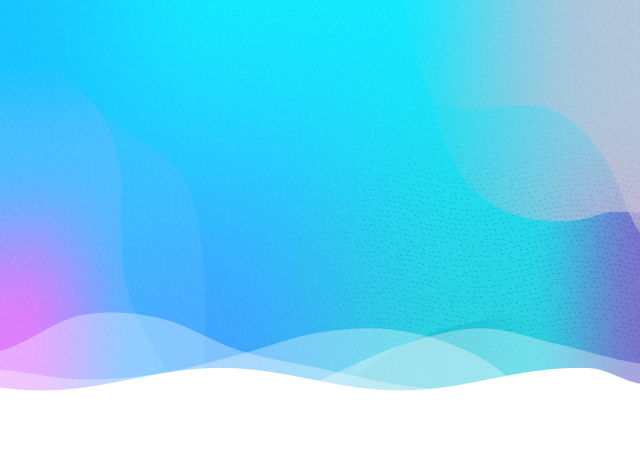
This background is drawn by a WebGL 2 fragment shader. Its source:

```glsl
#version 300 es
precision highp float;
// Abstract wave background: a cyan, blue and teal gradient with a pink glow at
// the left and a violet one at the right, under translucent curved sheets and
// a white wave. Each sheet edge is a smooth spline through nine even knots.

#define WAVE_ALPHA 0.33
#define CREST_X 0.345
#define WAVE_PERIOD 0.56
#define WAVE_LEVEL 0.1685
#define WAVE_HEIGHT 0.0247
#define DIMPLE_CELLS 125.0
#define DIMPLE_DEPTH 0.075
#define GRAIN 0.018

uniform vec2 u_resolution;
out vec4 outColor;

const vec3 CYAN   = vec3(0.08, 0.91, 1.00);
const vec3 AZURE  = vec3(0.10, 0.74, 1.00);
const vec3 BLUE   = vec3(0.25, 0.64, 1.00);
const vec3 TEAL   = vec3(0.17, 0.82, 0.88);
const vec3 PALE   = vec3(0.38, 0.74, 1.00);
const vec3 PINK   = vec3(0.86, 0.50, 0.98);
const vec3 VIOLET = vec3(0.49, 0.45, 0.80);
const vec3 MIST   = vec3(0.75, 0.75, 0.85);
const vec3 SHADE  = vec3(0.10, 0.66, 0.78);

// Edge heights along x, or edge positions along y, in canvas fractions
const float[9] LEFT_INNER  = float[9](.33, .29, .234, .197, .189, .188, .158, .08, .03);
const float[9] LEFT_OUTER  = float[9](.306, .313, .32, .32, .311, .279, .163, .075, .03);
const float[9] RIGHT_UPPER = float[9](.908, .793, .76, .764, .769, .76, .72, .632, .491);
const float[9] RIGHT_LOWER = float[9](1., .771, .619, .555, .526, .515, .518, .535, .533);
const float[9] WAVE_LEFT   = float[9](.231, .308, .302, .231, .192, .156, .139, .139, .139);
const float[9] WAVE_MIDDLE = float[9](.189, .168, .181, .223, .271, .275, .216, .084, 0.);
const float[9] WAVE_RIGHT  = float[9](0., 0., .05, .1, .167, .242, .28, .244, .203);
const float[9] WAVE_SHADE  = float[9](0., 0., 0., .02, .117, .24, .297, .31, .311);

float hash(vec2 p) {
  return fract(sin(dot(p, vec2(127.1, 311.7))) * 43758.5453);
}

// Falls from 1 at lo to 0 at hi
float fall(float lo, float hi, float v) {
  return 1.0 - smoothstep(lo, hi, v);
}

// Catmull-Rom spline through evenly spaced knots, t in 0..1
float spline(float[9] k, float t) {
  float s = clamp(t, 0.0, 1.0) * 8.0;
  int i = min(int(s), 7);
  float f = s - float(i);
  float a = k[max(i - 1, 0)], b = k[i], c = k[i + 1], d = k[min(i + 2, 8)];
  return b + 0.5 * f * (c - a + f * (2.0 * a - 5.0 * b + 4.0 * c - d
       + f * (3.0 * (b - c) + d - a)));
}

// Antialiased coverage of the side where d is positive
float cover(float d) {
  return clamp(d / max(fwidth(d), 1e-5) + 0.5, 0.0, 1.0);
}

// Small slanted dimples, jittered inside a gently bent grid
float dimples(vec2 p) {
  p += 0.012 * vec2(sin(p.y * 17.0 + p.x * 5.0), sin(p.x * 19.0));
  vec2 g = p * DIMPLE_CELLS;
  g.x += 0.5 * mod(floor(g.y), 2.0);
  vec2 cell = floor(g);
  vec2 q = fract(g) - 0.5;
  q -= 0.4 * (vec2(hash(cell), hash(cell + 37.0)) - 0.5);
  float d = length(vec2(q.x + 0.5 * q.y, 1.6 * q.y));
  return fall(0.1, 0.42, d) * step(0.25, hash(cell + 71.0));
}

void main() {
  vec2 uv = gl_FragCoord.xy / u_resolution;
  vec2 p = vec2(uv.x, uv.y * u_resolution.y / u_resolution.x);
  float x = uv.x, y = uv.y;

  // Base gradient and violet right side
  vec3 col = mix(BLUE, TEAL, smoothstep(0.3, 0.72, x));
  col = mix(col, CYAN, smoothstep(0.2, 1.05, y));
  col = mix(col, AZURE, 0.8 * fall(0.0, 0.36, x) * smoothstep(0.3, 0.7, y));
  col = mix(col, VIOLET, smoothstep(0.82, 1.02, x) * fall(0.5, 0.75, y));

  // Left sheets and pink glow
  float inner = cover(spline(LEFT_INNER, y) - x);
  float outer = cover(spline(LEFT_OUTER, y) - x);
  float leftFade = fall(0.66, 0.88, y);
  col = mix(col, PALE, 0.3 * outer * leftFade);
  col = mix(col, PALE, 0.5 * inner * leftFade);
  col = mix(col, PINK, inner * fall(0.28, 0.68, y) * fall(0.03, 0.23, x));

  // Misty right sheets
  float t = (x - 0.625) / 0.375;
  float lower = cover(y - spline(RIGHT_LOWER, t));
  float upper = cover(y - spline(RIGHT_UPPER, t));
  col = mix(col, MIST, 0.72 * lower * smoothstep(0.6, 0.97, x));
  col = mix(col, MIST + vec3(0.04, 0.01, -0.02), 0.6 * upper * smoothstep(0.6, 1.0, x));

  // Dimpled texture and fine grain
  float area = smoothstep(0.42, 0.65, x) * smoothstep(0.15, 0.3, y) * fall(0.5, 0.8, y);
  col -= DIMPLE_DEPTH * area * dimples(p) * vec3(0.6, 1.0, 0.8);
  col += GRAIN * (hash(floor(p * 400.0)) - 0.5);

  // Translucent lower waves
  float shade = cover(spline(WAVE_SHADE, x) - y);
  col = mix(col, SHADE, 0.4 * shade * fall(0.68, 0.86, x));
  col = mix(col, vec3(1.0), WAVE_ALPHA * cover(spline(WAVE_RIGHT, x) - y));
  col = mix(col, vec3(1.0), WAVE_ALPHA * cover(spline(WAVE_MIDDLE, x) - y));
  col = mix(col, vec3(1.0), WAVE_ALPHA * cover(spline(WAVE_LEFT, x) - y));

  // White foreground wave
  float crest = WAVE_LEVEL + WAVE_HEIGHT * cos(6.28318 * (x - CREST_X) / WAVE_PERIOD);
  crest -= 0.022 * smoothstep(0.92, 1.0, x);
  col = mix(col, vec3(1.0), cover(crest - y));

  outColor = vec4(clamp(col, 0.0, 1.0), 1.0);
}
```
